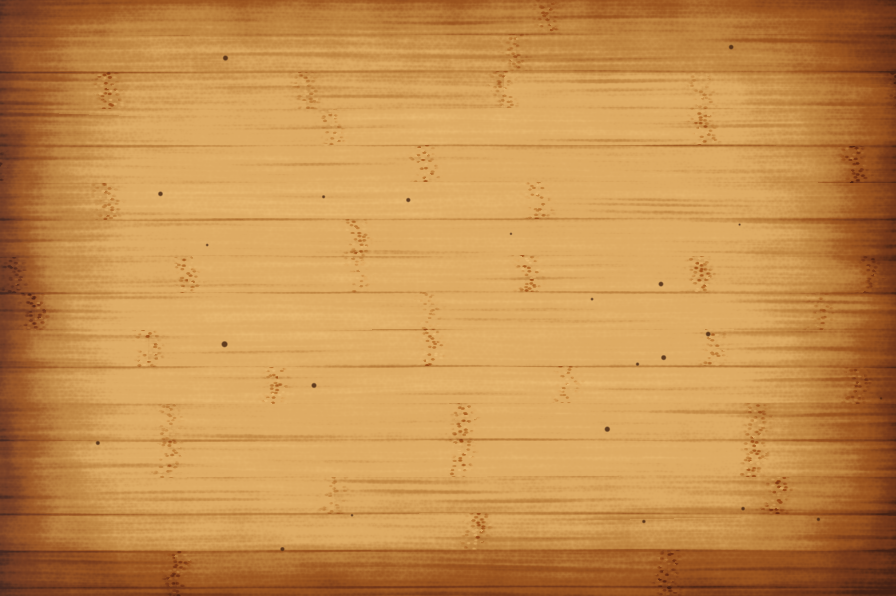
Write a Shadertoy shader that draws this texture.

```glsl
#define STRIP_BASE 0.076
#define STRIP_HEIGHT 0.0618
#define STRIP_CONTRAST 0.09
#define GRAIN_CONTRAST 0.20
#define STREAK_DEPTH 0.13
#define SPECKLE 0.07
#define SEAM_WIDTH 0.0022
#define SEAM_DEPTH 0.20
#define NODE_WIDTH 0.016
#define EDGE_WOBBLE 0.022

// Per strip, from the bottom up: first node position, node spacing
const vec2 STRIPS[16] = vec2[16](
    vec2(.297, .822), vec2(.80, 3.), vec2(.56, .744), vec2(.283, .49),
    vec2(.283, .493), vec2(.463, .488), vec2(.248, .475), vec2(.058, .66),
    vec2(.60, .287), vec2(.60, 3.), vec2(.18, .723), vec2(.713, .723),
    vec2(.557, .623), vec2(.514, .332), vec2(.865, 3.), vec2(.918, 3.));

vec2 hash2(vec2 p) {
    vec3 q = fract(p.xyx * vec3(.1031, .1030, .0973));
    q += dot(q, q.yzx + 33.33);
    return fract((q.xx + q.yz) * q.zy);
}

// Cellular noise: x = distance to the nearest seed, y = random id of its cell
vec2 cellular(vec2 p) {
    vec2 cell = floor(p), f = p - cell, best = vec2(9., 0.);
    for (int j = -1; j <= 1; j++)
    for (int i = -1; i <= 1; i++) {
        vec2 offset = vec2(i, j);
        vec2 seed = hash2(cell + offset + 100.);
        float d = length(offset + seed - f);
        if (d < best.x) best = vec2(d, fract(seed.x * 17. + seed.y * 31.));
    }
    return best;
}

float layeredSines(vec2 p) {
    float sum = 0., amp = .5;
    for (int i = 0; i < 5; i++) {
        sum += amp * sin(p.x + 1.7 * sin(p.y)) * cos(p.y + .8 * p.x);
        p = mat2(1.5, 1.1, -1.1, 1.5) * p + 2.3;
        amp *= .6;
    }
    return sum;
}

float falloff(float distance, float reach) {
    return exp(-max(distance, 0.) / reach);
}

// Burnt brown to pale bamboo
vec3 woodRamp(float t) {
    vec3 c = mix(vec3(.27, .13, .08), vec3(.46, .22, .10), smoothstep(0., .28, t));
    c = mix(c, vec3(.61, .33, .12), smoothstep(.24, .52, t));
    c = mix(c, vec3(.75, .52, .25), smoothstep(.48, .76, t));
    c = mix(c, vec3(.87, .67, .39), smoothstep(.72, .97, t));
    return c + vec3(.06, .08, .08) * smoothstep(.97, 1.25, t);
}

void mainImage(out vec4 fragColor, in vec2 fragCoord) {
    vec2 p = fragCoord / iResolution.y;
    float aspect = iResolution.x / iResolution.y;
    float pixel = 1. / iResolution.y;

    // Strips and the segments between their nodes
    float rowY = (p.y + .001 * sin(p.x * 4. + 1.) - STRIP_BASE) / STRIP_HEIGHT;
    float row = floor(rowY);
    vec2 strip = STRIPS[clamp(int(row) + 1, 0, 15)];
    float along = (p.x - strip.x) / strip.y;
    float segment = floor(along);
    float nodeIndex = floor(along + .5);
    float stripTone = hash2(vec2(row + 20., segment + 7.)).x - .5;

    // Burnt border, deeper on the sides and in the lowest strip
    float wobble = EDGE_WOBBLE * layeredSines(p * 11.);
    float left = falloff(p.x + wobble, .10);
    float right = falloff(aspect - p.x + wobble, .12);
    float top = falloff(1. - p.y + wobble, .09);
    float bottom = falloff(p.y + wobble, .08);
    float tone = (1. - .78 * left) * (1. - .78 * right)
               * (1. - .50 * top) * (1. - .55 * bottom);
    float lowStrip = 1. - smoothstep(-.04, .04, rowY);
    tone = tone * (1. - .22 * lowStrip) + .04 + STRIP_CONTRAST * stripTone;

    // Long fibres, thin dark streaks and paper-like speckle
    vec2 fibre = p + vec2(row * 3.7, .0015 * sin(p.x * 9. + row));
    float grain = cellular(fibre * vec2(2.2, 95.)).x * .6
                + cellular(fibre * vec2(5., 170.) + 40.).x * .4 - .43;
    vec2 line = cellular(fibre * vec2(1.6, 62.) + 70.);
    float streak = smoothstep(.35, .05, line.x) * step(.45, line.y);
    tone += GRAIN_CONTRAST * grain - STREAK_DEPTH * streak;
    tone += SPECKLE * (cellular(p * 150.).x - .45) + .035 * layeredSines(p * 28.);

    // Seams, with every other one stronger
    float seam = floor(rowY + .5);
    float seamDist = abs(rowY - seam) * STRIP_HEIGHT;
    float strength = mix(.35, 1., max(mod(seam, 2.), 1. - step(.5, abs(seam))));
    float seamLine = 1. - smoothstep(0., SEAM_WIDTH + pixel, seamDist);
    float seamShade = falloff(seamDist, .007);
    tone -= SEAM_DEPTH * strength * (seamLine * (.7 + .3 * sin(p.x * 13. + seam)) + .3 * seamShade);

    // Bamboo nodes: ragged columns of dark and pale flecks
    float nodeX = (along - nodeIndex) * strip.y;
    nodeX += .005 * sin(p.y * 90. + row) + .003 * sin(p.y * 310.);
    float node = exp(-pow(nodeX / NODE_WIDTH, 2.));
    node *= mix(.45, 1., hash2(vec2(nodeIndex + 31., row + 50.)).y);
    vec2 fleck = cellular(p * vec2(105., 165.) + 15.);
    float darkFleck = smoothstep(.55, .15, fleck.x) * step(.4, fleck.y);
    float paleFleck = smoothstep(.5, .1, fleck.x) * (1. - step(.3, fleck.y));
    tone += node * (.15 * paleFleck - .36 * darkFleck - .06);

    // Colour: dusty on the left, warm at the nodes
    vec3 color = woodRamp(clamp(tone, 0., 1.25));
    color += vec3(.01, .03, .05) * left;
    color += vec3(.03, -.01, -.03) * node * darkFleck;

    // Sparse dark pits
    vec2 pit = cellular(p * 12. + 3.);
    float radius = .045 * fract(pit.y * 57.) + .015;
    float pitMask = 1. - smoothstep(radius - 12. * pixel, radius + 12. * pixel, pit.x);
    color = mix(color, vec3(.25, .12, .05), .8 * pitMask * step(.86, pit.y));

    fragColor = vec4(clamp(color, 0., 1.), 1.);
}
```
